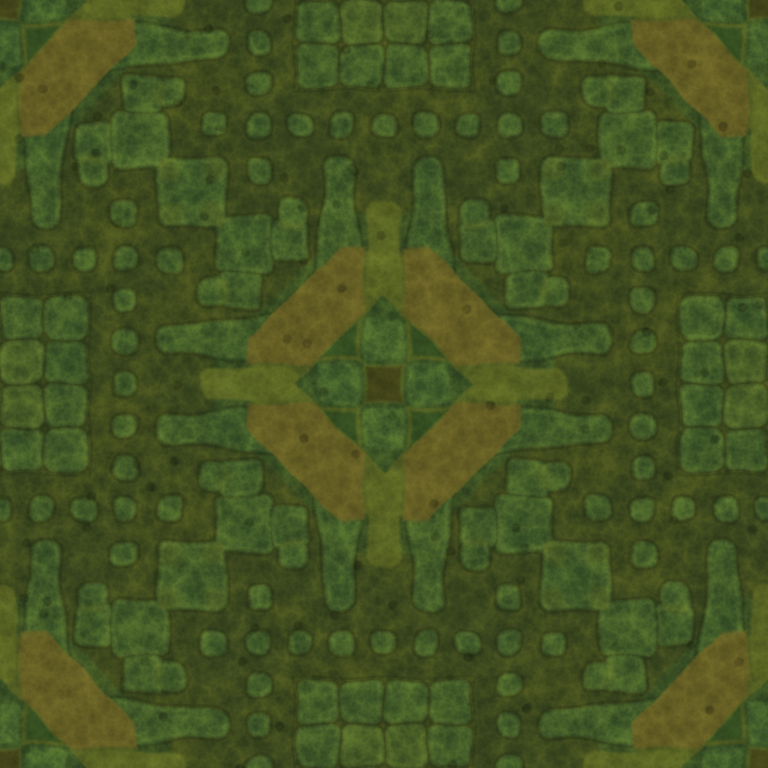
A three.js fragment shader for this pattern:

```glsl
// Mossy woven tile: diamonds on a centred lattice, ringed by rounded cells.
// The plane is folded to one small wedge, where overlapping shapes build up
// from dark soil to green, olive and brown; cellular noise mottles it all.
varying vec2 vUv;

vec2 hash2(vec2 p) {
  p = vec2(dot(p, vec2(127.1, 311.7)), dot(p, vec2(269.5, 183.3)));
  return fract(sin(p) * 4375.85);
}

// Distance to the nearest feature point, and that point's random id
vec2 cellular(vec2 p) {
  vec2 cell = floor(p), f = fract(p), best = vec2(2.0, 0.0);
  for (int j = -1; j <= 1; j++) {
    for (int i = -1; i <= 1; i++) {
      vec2 o = vec2(float(i), float(j));
      vec2 h = hash2(cell + o);
      float d = length(o + h - f);
      if (d < best.x) best = vec2(d, fract(h.x * 7.3 + h.y * 3.1));
    }
  }
  return best;
}

float mottle(vec2 p) {
  float sum = 0.0, gain = 0.5;
  for (int i = 0; i < 4; i++) {
    sum += gain * (cellular(p).x - 0.45);
    p = mat2(1.5, 1.2, -1.2, 1.5) * p + 3.7;
    gain *= 0.72;
  }
  return sum;
}

float roundBox(vec2 p, vec2 size, float r) {
  vec2 q = abs(p) - size + r;
  return length(max(q, 0.0)) + min(max(q.x, q.y), 0.0) - r;
}

float cover(float d) { return 1.0 - smoothstep(-0.025, 0.025, d); }

// Mirror symmetries of the centred lattice; the result has x >= y >= 0
vec2 fold(vec2 p) {
  p = abs(mod(p + 3.84, 7.68) - 3.84);
  if (p.x + p.y > 3.84) p = 3.84 - p;
  return vec2(max(p.x, p.y), min(p.x, p.y));
}

void main() {
  vec2 p = (vUv - 0.5) * 7.68;
  vec2 wobble = 0.013 * sin(p.yx * vec2(9.0, 8.0) + 2.0 * sin(p * 5.0));
  vec2 b = fold(p + wobble);
  float sum = b.x + b.y;
  float grain = mottle(p * 4.0);
  float broad = sin(p.x * 2.7 + sin(p.y * 3.1)) * sin(p.y * 2.9 - sin(p.x * 2.3));

  // Four-by-four block of cells on the lattice gaps
  vec2 g = abs(b - vec2(3.84, 0.0));
  vec2 tile = mod(g, 0.44) - 0.22;
  float block = max(roundBox(tile, vec2(0.208), 0.09), max(g.x, g.y) - 0.88);

  // Rays that fan out toward the diamond
  float rayWidth = 0.14 + 0.13 * max(0.0, 1.9 - b.x);
  float ray = roundBox(b - vec2(1.64, 0.45), vec2(0.64, rayWidth), 0.12);

  // Stepped boxes and the dots around them
  float box = roundBox(b - vec2(1.92), vec2(0.34), 0.1);
  float step1 = roundBox(b - vec2(1.40), vec2(0.28), 0.08);
  float step2 = roundBox(b - vec2(1.43, 0.94), vec2(0.2, 0.18), 0.07);
  vec2 corner = abs(b - vec2(1.92)) - 0.22;
  float dots = roundBox(corner, vec2(0.115), 0.09);
  dots = min(dots, roundBox(b - vec2(1.70, 0.92), vec2(0.15, 0.14), 0.1));
  dots = min(dots, roundBox(b - vec2(2.14, 1.24), vec2(0.12), 0.08));
  float row = b.y - 0.42 * clamp(floor(b.y / 0.42 + 0.5), 0.0, 3.0);
  dots = min(dots, roundBox(vec2(b.x - 2.59, row), vec2(0.115), 0.09));
  float skirt = max(sum - 1.98, b.x - 1.7);

  // Central diamond, its band and the axis bars
  float diamond = sum - 1.8;
  float band = max(max(abs(sum - 1.36) - 0.45, b.x - 1.36), 0.2 - b.y);
  float bar = roundBox(b - vec2(1.34, 0.0), vec2(0.5, 0.165), 0.14);

  // Soil, then greens
  vec3 color = mix(vec3(0.225, 0.28, 0.12), vec3(0.28, 0.315, 0.115),
                   clamp(0.45 + 0.3 * broad + grain * 1.6, 0.0, 1.0));
  vec3 moss = mix(vec3(0.23, 0.335, 0.16), vec3(0.30, 0.40, 0.165),
                  clamp(0.55 + 0.2 * broad + grain * 1.7, 0.0, 1.0));
  vec3 olive = vec3(0.37, 0.41, 0.14);
  vec3 brown = vec3(0.41, 0.375, 0.145);
  float cells = min(min(block, ray), min(min(box, step1), min(step2, dots)));
  color = mix(color, moss * 0.88, cover(skirt) * 0.8);
  color = mix(color, moss, cover(cells) * 0.92);
  float overlap = cover(box) + cover(step1) + cover(step2) + cover(ray) + cover(dots);
  color = mix(color, olive, 0.33 * clamp(overlap - 1.0, 0.0, 1.5));
  color = mix(color, olive, 0.25 * cover(block) * cover(max(g.x, g.y) - 0.44));

  // Thin pale rims and dark seams
  color += vec3(0.025, 0.025, 0.01) * (1.0 - smoothstep(0.0, 0.035, abs(cells + 0.035)));
  color *= 1.0 - 0.13 * (1.0 - smoothstep(0.0, 0.03, abs(cells - 0.02)));

  // Warm diamond with green petals and a dark heart
  color = mix(color, olive * 0.95, cover(max(diamond, b.x - 1.32)) * 0.75);
  color = mix(color, brown, cover(band) * 0.88);
  color = mix(color, olive, cover(bar) * 0.85);
  float inner = sum - 0.88;
  float leaf = max(inner, 0.27 - b.y);
  float petal = max(inner, max(b.y - 0.23, 0.2 - b.x));
  color = mix(color, vec3(0.21, 0.31, 0.13), cover(leaf));
  color = mix(color, moss * 0.88, cover(petal));
  color = mix(color, moss * 1.06, cover(roundBox(b - vec2(0.45, 0.0), vec2(0.2), 0.06)));
  color = mix(color, vec3(0.265, 0.275, 0.10), cover(b.x - 0.18));

  // Mottling and sparse dark specks
  vec2 speck = cellular(p * 3.2 + 11.0);
  float spot = step(0.8, speck.y) * (1.0 - smoothstep(0.1, 0.2, speck.x));
  color *= 1.0 + 0.38 * grain - 0.2 * spot;
  gl_FragColor = vec4(color, 1.0);
}
```
